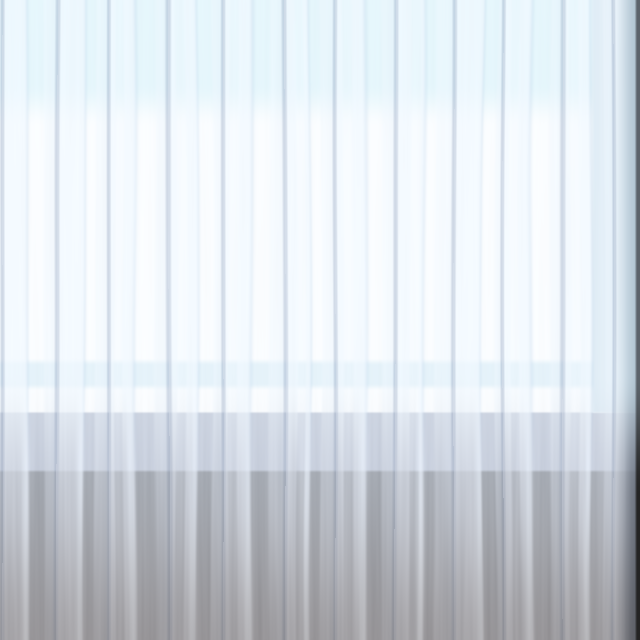
Reproduce this texture procedurally as a Shadertoy shader.

```glsl
// Sheer white curtain with vertical folds, backlit by a window above a grey wall.

vec2 gradientAt(vec2 cell) {
    float angle = 6.2832 * fract(sin(dot(cell, vec2(127.1, 311.7))) * 4375.85);
    return vec2(cos(angle), sin(angle));
}

float gradientNoise(vec2 p) {
    vec2 i = floor(p), f = p - i;
    vec2 w = f * f * f * (f * (f * 6.0 - 15.0) + 10.0);
    vec2 e = vec2(1.0, 0.0);
    float low = mix(dot(gradientAt(i), f), dot(gradientAt(i + e.xy), f - e.xy), w.x);
    float high = mix(dot(gradientAt(i + e.yx), f - e.yx), dot(gradientAt(i + e.xx), f - e.xx), w.x);
    return mix(low, high, w.y);
}

float hash(float n) {
    return fract(sin(n * 91.73 + 4.1) * 453.27);
}

// Soft-edged interval from a to b
float band(float a, float b, float soft, float x) {
    return smoothstep(a - soft, a + soft, x) * (1.0 - smoothstep(b - soft, b + soft, x));
}

// Light behind the cloth: bright panes, pale bars, sill and dark wall
vec3 roomBehind(vec2 uv) {
    vec3 pane = vec3(1.0);
    pane = mix(pane, vec3(0.88, 0.96, 0.98), smoothstep(0.80, 0.87, uv.y));
    pane = mix(pane, vec3(0.88, 0.94, 0.97), band(0.395, 0.435, 0.006, uv.y));
    vec3 sill = vec3(0.75, 0.78, 0.84);
    vec3 wall = mix(vec3(0.55, 0.54, 0.55), vec3(0.56, 0.58, 0.61), uv.y / 0.264);
    vec3 color = mix(wall, sill, smoothstep(0.261, 0.267, uv.y));
    float opening = smoothstep(0.353, 0.358, uv.y);
    color = mix(color, pane, opening);
    return mix(color, vec3(0.84, 0.90, 0.94), opening * smoothstep(0.92, 0.93, uv.x));
}

// Cloth lit from above, dimming to warm grey near the floor
vec3 clothLight(float y) {
    vec3 color = mix(vec3(0.68, 0.675, 0.69), vec3(0.84, 0.86, 0.90), smoothstep(-0.02, 0.26, y));
    return mix(color, vec3(0.945, 0.975, 1.0), smoothstep(0.22, 0.42, y));
}

void mainImage(out vec4 fragColor, in vec2 fragCoord) {
    vec2 uv = fragCoord / iResolution.xy;
    float lower = 1.0 - smoothstep(0.22, 0.42, uv.y);

    // Eleven and a half folds, unevenly gathered and gently swaying
    float u = uv.x * 11.52 - 0.055;
    u += 0.28 * gradientNoise(vec2(u * 0.7, 3.3)) + 0.05 * gradientNoise(vec2(u * 0.5, uv.y * 1.6));
    float id = floor(u), f = u - id;
    float soft = 0.02 + 9.0 / iResolution.x;

    // Overlapping layers leave one thin slit in every fold
    float sway = 0.10 * gradientNoise(vec2(id * 1.37 + 0.4, uv.y * 1.5));
    float slitStart = 0.48 + 0.14 * hash(id) + sway;
    float slitEnd = slitStart + 0.17 + 0.16 * hash(id + 31.0);
    float slit = band(slitStart, slitEnd, soft, f);
    float backLayer = smoothstep(slitEnd - soft, slitEnd + soft, f);
    float pleat = 0.10 + 0.18 * hash(id + 57.0) + sway;
    float thinPleat = band(pleat, pleat + 0.16, 0.03, f) * step(0.4, hash(id + 12.0));
    float opacity = 0.78 - 0.48 * slit - 0.20 * backLayer - 0.22 * thinPleat;
    opacity = mix(opacity, 0.85, 0.5 * smoothstep(0.92, 0.95, uv.x));

    vec3 color = mix(roomBehind(uv), clothLight(uv.y), opacity);

    // Sharp crease, its soft shadow, and the hem of each layer
    float crease = min(f, 1.0 - f);
    float creaseLine = 1.0 - smoothstep(0.015, 0.03 + soft, crease);
    color *= 1.0 - vec3(0.13, 0.115, 0.085) * creaseLine * mix(1.0, 0.6, lower);
    color *= 1.0 - vec3(0.035, 0.025, 0.015) * exp(-12.0 * (1.0 - f));
    float hem = exp(-pow((f - slitStart) / 0.035, 2.0));
    color *= 1.0 - vec3(0.05, 0.035, 0.02) * hem * (1.0 - lower);
    float lit = exp(-pow((f - slitStart + 0.06) / 0.07, 2.0));
    color += vec3(0.065, 0.07, 0.07) * lit * lower;

    // Fine vertical streaks, clearest against the wall
    float streaks = gradientNoise(vec2(uv.x * 95.0, uv.y * 2.5))
                  + 0.6 * gradientNoise(vec2(uv.x * 210.0, uv.y * 5.0));
    color += streaks * mix(0.008, 0.035, lower);

    // Shaded right margin with a dark edge strip
    float margin = smoothstep(0.955, 0.995, uv.x);
    color *= 1.0 - margin * mix(vec3(0.24, 0.19, 0.16), vec3(0.45, 0.43, 0.40), lower);
    color = mix(color, mix(vec3(0.36, 0.39, 0.42), vec3(0.14), lower), smoothstep(0.991, 0.996, uv.x));

    fragColor = vec4(clamp(color, 0.0, 1.0), 1.0);
}
```
